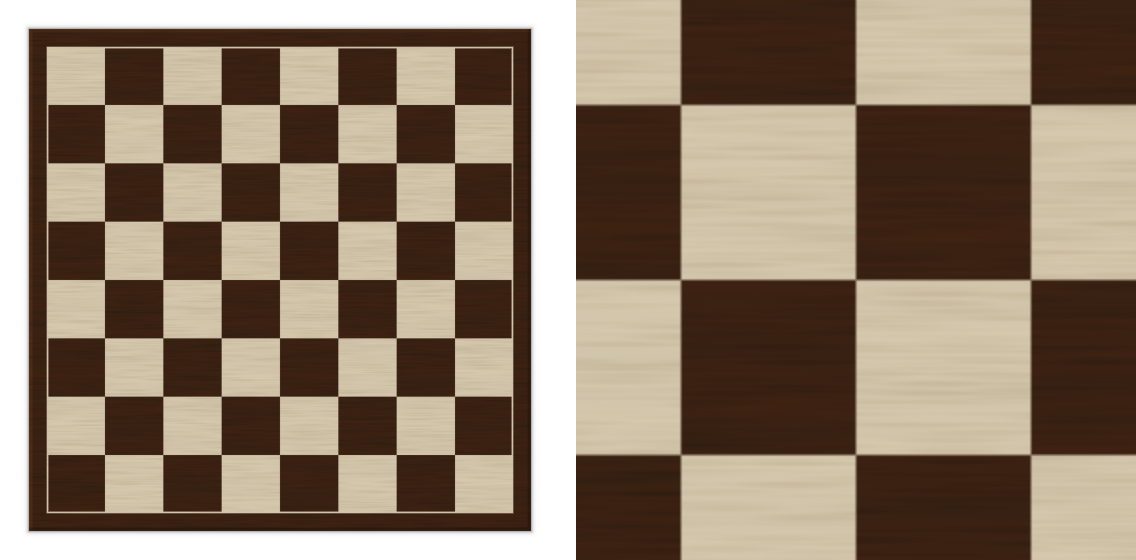
Left, the full canvas; right, a detail of the centre.
Reproduce this pattern procedurally as a three.js fragment shader.

```glsl
varying vec2 vUv;

const float CELLS = 8.0;
const float BOARD_HALF = 0.448;
const float FIELD_HALF = 0.4167;
const float INLAY_WIDTH = 0.0032;
const float BEVEL_WIDTH = 0.006;
const float SOFT = 0.001;

const vec3 DARK_WOOD = vec3(0.222, 0.132, 0.072);
const vec3 RED_WOOD = vec3(0.248, 0.132, 0.072);
const vec3 DARK_STREAK = vec3(0.165, 0.105, 0.055);
const vec3 LIGHT_WOOD = vec3(0.826, 0.776, 0.675);
const vec3 LIGHT_STREAK = vec3(0.735, 0.665, 0.545);
const vec3 PAPER = vec3(1.0);
const vec3 SHADOW = vec3(0.42, 0.41, 0.42);

vec2 hash2(vec2 p) {
  vec3 q = fract(p.xyx * vec3(0.1031, 0.1030, 0.0973));
  q += dot(q, q.yzx + 33.33);
  return fract((q.xx + q.yz) * q.zy);
}

float boxDistance(vec2 p, float halfSize) {
  vec2 d = abs(p) - halfSize;
  return length(max(d, 0.0)) + min(max(d.x, d.y), 0.0);
}

float fill(float d, float soft) {
  return 1.0 - smoothstep(-soft, soft, d);
}

// Cellular noise: each stretched cell holds one lens-shaped streak
float streaks(vec2 p) {
  vec2 cell = floor(p);
  float strength = 0.0;
  for (int y = -1; y <= 1; y++) {
    for (int x = -1; x <= 1; x++) {
      vec2 id = cell + vec2(float(x), float(y));
      vec2 seed = hash2(id + 100.0);
      float d = length(p - id - seed);
      float weight = hash2(id + 317.0).x;
      strength = max(strength, weight * (1.0 - smoothstep(0.1, 0.75, d)));
    }
  }
  return strength;
}

// Coarse and fine streaks, shifted for every piece of wood
float grain(vec2 p, vec2 shift) {
  vec2 q = p + shift;
  return 0.6 * streaks(q * vec2(14.0, 210.0)) + 0.4 * streaks(q * vec2(7.0, 360.0) + 40.0);
}

// Broad horizontal bands of warmer tone
float toneBands(vec2 p, float seed) {
  float a = sin(p.y * 95.0 + seed * 31.0 + 0.8 * sin(p.x * 9.0));
  float b = sin(p.y * 263.0 + seed * 57.0 + sin(p.x * 17.0 + seed));
  return 0.5 + 0.3 * a + 0.2 * b;
}

vec3 darkWood(vec2 p, float fibre, float seed) {
  vec3 base = mix(DARK_WOOD, RED_WOOD, toneBands(p, seed));
  return mix(base, DARK_STREAK, fibre * 0.65);
}

vec3 lightWood(vec2 p, float fibre, float seed) {
  vec3 base = LIGHT_WOOD * (0.99 + 0.025 * toneBands(p, seed));
  return mix(base, LIGHT_STREAK, fibre * 0.55);
}

// Smooth square wave: +1 on even cells, -1 on odd cells
vec2 squareWave(vec2 p, float soft) {
  vec2 ramp = 0.5 - abs(mod(p + 0.5, 2.0) - 1.0);
  return clamp(ramp / soft, -1.0, 1.0);
}

float checker(vec2 p, float soft) {
  vec2 wave = squareWave(p, soft);
  return 0.5 + 0.5 * wave.x * wave.y;
}

vec3 bevel(vec3 wood, vec2 p) {
  float inner = BOARD_HALF - BEVEL_WIDTH;
  vec2 lit = smoothstep(inner - SOFT, inner + SOFT, vec2(-p.x, p.y));
  vec2 shade = smoothstep(inner - SOFT, inner + SOFT, vec2(p.x, -p.y));
  wood *= 1.0 + 0.28 * max(lit.x, lit.y * 0.7);
  return wood * (1.0 - 0.22 * max(shade.x, shade.y));
}

void main() {
  vec2 p = vUv - 0.5;
  float boardDistance = boxDistance(p, BOARD_HALF);
  float fieldDistance = boxDistance(p, FIELD_HALF);

  // Every square is cut from its own part of the grain
  vec2 grid = (p + FIELD_HALF) * CELLS / (2.0 * FIELD_HALF);
  vec2 piece = fieldDistance < 0.0 ? floor(grid) + 1.0 : vec2(0.0);
  vec2 seed = hash2(piece + 12.0);
  float fibre = grain(p + 1.0, seed * 3.0);
  vec3 dark = darkWood(p, fibre, seed.x);
  vec3 light = lightWood(p, fibre, seed.y);

  // Checkered field with a thin light inlay around it
  float cellSoft = SOFT * CELLS / (2.0 * FIELD_HALF);
  float darkMask = checker(grid, cellSoft) * fill(fieldDistance + INLAY_WIDTH, SOFT);
  vec3 field = mix(light, dark, darkMask);

  // Frame, then the board over its soft shadow
  vec3 board = mix(bevel(dark, p), field, fill(fieldDistance, SOFT));
  float shadow = 0.75 * exp(-max(boardDistance, 0.0) / 0.0028);
  vec3 backdrop = mix(PAPER, SHADOW, shadow);
  gl_FragColor = vec4(mix(backdrop, board, fill(boardDistance, SOFT)), 1.0);
}
```
